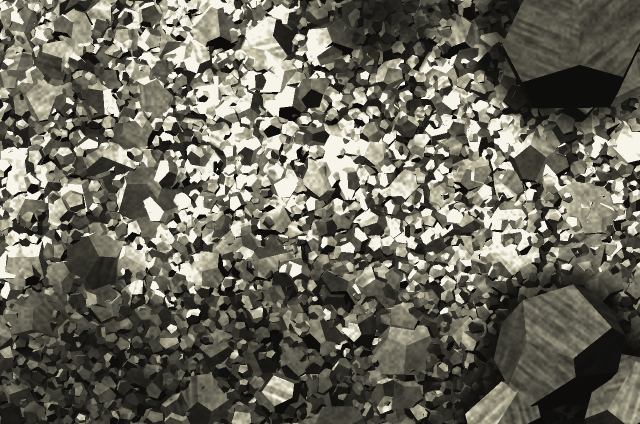
Give the GLSL for this texture, as a Shadertoy shader.

```glsl
// A heap of metallic pyrite crystals in warm monochrome light.
// Jittered grids of several sizes hold randomly turned twelve-sided solids;
// the highest facet at each point wins and gets its own sheen and striations.

#define LAYERS 4           // crystal size classes
#define LARGEST 0.145      // cell size of the largest class, in canvas heights
#define SHRINK 0.62        // size ratio from one class to the next
#define RELIEF 0.034       // random height of the crystals
#define SPARKLE 0.80       // brightness variation between facets
#define GRAIN 0.36         // strength of the surface grain
#define CONTRAST 1.50      // tone curve exponent
#define LIGHT normalize(vec3(-0.35, 0.60, 0.70))
#define WARM vec3(1.0, 0.975, 0.84)
#define WHITE vec3(1.0, 0.99, 0.94)

// Large blocks at the right: centre and radius
const vec3 BLOCKS[4] = vec3[4](
    vec3(1.36, 0.92, 0.205), vec3(1.32, 0.18, 0.160),
    vec3(1.19, 0.00, 0.100), vec3(1.50, 0.04, 0.130));

struct Hit { float z; vec3 normal; vec2 id; float block; };

float hash(vec2 p) {
    return fract(sin(dot(p, vec2(127.1, 311.7))) * 43758.5453);
}

float noise(vec2 p) {
    vec2 i = floor(p), f = fract(p);
    f = f * f * (3.0 - 2.0 * f);
    return mix(mix(hash(i), hash(i + vec2(1, 0)), f.x),
               mix(hash(i + vec2(0, 1)), hash(i + vec2(1, 1)), f.x), f.y);
}

mat2 turn(float a) {
    return mat2(cos(a), sin(a), -sin(a), cos(a));
}

// Vertical ray against a turned pyritohedron with uneven facet distances
void crystal(vec2 p, float r, float base, vec2 id, float block, inout Hit hit) {
    if (dot(p, p) > 1.7 * r * r) return;
    mat2 spinA = turn(6.283 * hash(id + 1.7));
    mat2 spinB = turn(6.283 * hash(id + 5.3));
    mat2 spinC = turn(6.283 * hash(id + 8.9));
    float top = 1e3, bottom = -1e3, facet = 0.0;
    vec3 normal = vec3(0, 0, 1);
    for (int i = 0; i < 6; i++) {
        vec3 n = vec3(0.0, i < 3 ? 0.447 : -0.447, 0.894);
        n = i % 3 == 0 ? n : (i % 3 == 1 ? n.yzx : n.zxy);
        n.xy = spinA * n.xy;
        n.yz = spinB * n.yz;
        n.xy = spinC * n.xy;
        if (n.z < 0.0) n = -n;
        n.z = max(n.z, 0.001);
        float reach = r * (0.62 + 0.38 * hash(id + 3.7 * float(i)));
        float slope = dot(n.xy, p);
        float t = (reach - slope) / n.z;
        if (t < top) { top = t; normal = n; facet = float(i); }
        bottom = max(bottom, (-reach - slope) / n.z);
    }
    if (top > bottom && base + top > hit.z)
        hit = Hit(base + top, normal, id + 9.13 * (facet + 1.0), block);
}

// All crystals over one point
Hit heap(vec2 p) {
    Hit hit = Hit(-0.06, vec3(0, 0, 1), floor(p * 30.0), 0.0);
    float size = LARGEST;
    for (int layer = 0; layer < LAYERS; layer++) {
        float density = 0.62 + 0.13 * float(layer);
        vec2 cell = floor(p / size);
        for (int k = 0; k < 9; k++) {
            vec2 c = cell + vec2(k % 3 - 1, k / 3 - 1);
            vec2 id = c + 37.0 * float(layer + 1);
            if (hash(id + 0.31) > density) continue;
            vec2 jitter = vec2(hash(id + 11.3), hash(id + 23.9)) - 0.5;
            float r = size * (0.38 + 0.27 * hash(id + 31.1));
            float base = RELIEF * hash(id + 47.7) - 0.62 * r;
            crystal(p - (c + 0.5 + 0.7 * jitter) * size, r, base, id, 0.0, hit);
        }
        size *= SHRINK;
    }
    for (int i = 0; i < 4; i++)
        crystal(p - BLOCKS[i].xy, BLOCKS[i].z, 0.5, vec2(float(i) * 7.0 + 301.0), 1.0, hit);
    return hit;
}

// Broad light and shade over the heap
float ambience(vec2 p) {
    float shade = mix(0.62, 1.25, smoothstep(0.05, 0.60, p.y));
    shade *= mix(1.0, 0.80, smoothstep(0.9, 1.4, p.x));
    shade *= 0.70 + 0.60 * noise(p * 5.0 + 3.0);
    vec2 hollow = p - vec2(0.88, 0.95);
    shade *= 1.0 - 0.7 * exp(-30.0 * dot(hollow, hollow));
    for (int i = 0; i < 4; i++) {
        float away = length(p - BLOCKS[i].xy) / BLOCKS[i].z;
        shade *= mix(0.35, 1.0, smoothstep(0.9, 1.4, away));
    }
    return shade;
}

vec3 shadePoint(vec2 p) {
    Hit hit = heap(p);
    float lit = dot(hit.normal, LIGHT);
    float sheen = hash(hit.id);
    float tone = 0.5 * lit + SPARKLE * sheen - 0.11 + 0.25 * step(0.90, sheen);
    tone *= mix(0.30, 1.0, smoothstep(-0.06, 0.01, hit.z)) * ambience(p);
    tone = mix(tone, 0.60 * lit + 0.25 * sheen - 0.08, hit.block);

    // Fine grain, and parallel striations on some facets
    vec2 along = turn(6.283 * hash(hit.id + 2.2)) * p;
    float striated = max(step(0.6, hash(hit.id + 4.4)), hit.block);
    float mottle = noise(p * 150.0) + 0.8 * noise(p * 55.0) - 0.9;
    float streaks = noise(along * vec2(16.0, 130.0)) - 0.5;
    tone *= 1.0 + GRAIN * (0.7 * mottle + 1.3 * striated * streaks);

    float value = 0.05 + 0.92 * pow(clamp(tone, 0.0, 1.0), CONTRAST);
    return value * mix(WARM, WHITE, smoothstep(0.75, 0.95, value));
}

void mainImage(out vec4 fragColor, in vec2 fragCoord) {
    vec3 sum = vec3(0);
    for (int s = 0; s < 4; s++) {
        vec2 offset = vec2(s % 2, s / 2) * 0.5 - 0.25;
        sum += shadePoint((fragCoord + offset) / iResolution.y);
    }
    fragColor = vec4(sum / 4.0, 1.0);
}
```
